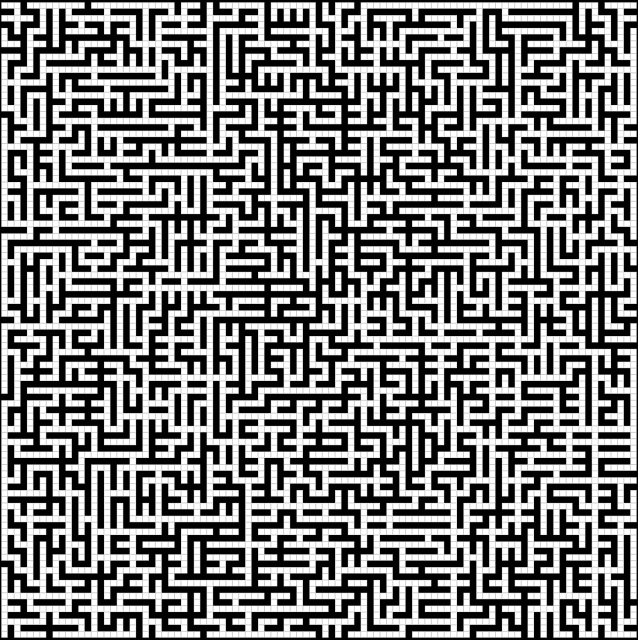
This pattern is drawn by a Shadertoy shader. Its source:

```glsl
// Dense black and white maze on a square lattice with faint grid lines.
// Every pillar (odd, odd cell) grows walls towards its neighbours; even cells
// are rooms. Broad regions are slightly sparser or denser in walls.

const float CELLS = 99.0;         // cells along each side, odd
const float FRAME = 0.2;          // dark rim around the maze, in cells
const float PATCH = 8.0;          // cells sharing a preferred wall direction
const float PATCH_PULL = 0.3;     // chance that a pillar follows its patch
const float REGION = 18.0;        // cells sharing a wall density
const float EXTRA_WALL = 0.2;     // chance of a second wall in dense regions
const float LINE_WIDTH = 0.13;    // grid line width, in cells
const vec3 WALL = vec3(0.005);
const vec3 FLOOR = vec3(1.0);
const vec3 GRID = vec3(0.78);

// Integer hash of a lattice point, 0 to 1
float hash(vec2 p, uint seed) {
    uvec2 q = uvec2(ivec2(p) + 512);
    uint h = q.x * 1597334677u ^ q.y * 3812015801u ^ seed * 2654435769u;
    h = (h ^ (h >> 16)) * 2246822519u;
    h = (h ^ (h >> 13)) * 3266489917u;
    h ^= h >> 16;
    return float(h & 65535u) / 65536.0;
}

bool inside(vec2 cell) {
    return all(greaterThanEqual(cell, vec2(0.0))) && all(lessThan(cell, vec2(CELLS)));
}

bool isDense(vec2 pillar) {
    return hash(floor(pillar / REGION), 5u) < 0.5;
}

// One of the four axis directions for a random number
vec2 compass(float r) {
    float side = fract(r * 2.0) < 0.5 ? -1.0 : 1.0;
    return r < 0.5 ? vec2(side, 0.0) : vec2(0.0, side);
}

// Direction a pillar would like to grow; pillars off the board grow nothing
vec2 wish(vec2 pillar) {
    if (!inside(pillar)) return vec2(0.0);
    bool follow = hash(pillar, 1u) < PATCH_PULL;
    return compass(follow ? hash(floor(pillar / PATCH), 2u) : hash(pillar, 3u));
}

// In dense regions one of two pillars facing each other turns aside
vec2 growth(vec2 pillar) {
    vec2 dir = wish(pillar);
    bool yields = isDense(pillar) && mod(pillar.x + pillar.y, 4.0) > 1.0;
    if (yields && wish(pillar + 2.0 * dir) == -dir) {
        float side = hash(pillar, 4u) < 0.5 ? -1.0 : 1.0;
        dir = dir.yx * side;
    }
    return dir;
}

bool growsTo(vec2 pillar, vec2 dir) {
    if (!inside(pillar)) return false;
    bool extra = isDense(pillar) && hash(pillar, 6u) < EXTRA_WALL;
    return growth(pillar) == dir || (extra && compass(hash(pillar, 7u)) == dir);
}

// Wall in a cell that lies between two pillars
bool isWalled(vec2 cell) {
    vec2 axis = 1.0 - mod(cell, 2.0);
    return !inside(cell) || growsTo(cell - axis, axis) || growsTo(cell + axis, -axis);
}

bool isSealed(vec2 room) {
    vec2 e = vec2(1.0, 0.0);
    return isWalled(room + e) && isWalled(room - e)
        && isWalled(room + e.yx) && isWalled(room - e.yx);
}

// 1 for a room or passage, 0 for a wall; sealed rooms open to the right
float isOpen(vec2 cell) {
    if (!inside(cell)) return 0.0;
    vec2 odd = mod(cell, 2.0);
    if (odd.x == odd.y) return 1.0 - odd.x;
    if (!isWalled(cell)) return 1.0;
    return odd.x > 0.5 && isSealed(cell - vec2(1.0, 0.0)) ? 1.0 : 0.0;
}

// Share of open floor in a box of the given width around p
float openCoverage(vec2 p, float width) {
    vec2 corner = floor(p + 0.5);
    vec2 t = clamp((p - corner) / width + 0.5, 0.0, 1.0);
    float low = mix(isOpen(corner - 1.0), isOpen(corner - vec2(0.0, 1.0)), t.x);
    float high = mix(isOpen(corner - vec2(1.0, 0.0)), isOpen(corner), t.x);
    return mix(low, high, t.y);
}

// Share of grid line in the same box
float gridCoverage(vec2 p, float width) {
    vec2 d = p - floor(p + 0.5);
    vec2 right = min(d + 0.5 * width, vec2(0.5 * LINE_WIDTH));
    vec2 left = max(d - 0.5 * width, vec2(-0.5 * LINE_WIDTH));
    vec2 cover = clamp((right - left) / width, 0.0, 1.0);
    return max(cover.x, cover.y);
}

void mainImage(out vec4 fragColor, in vec2 fragCoord) {
    // Square cells, centred on the canvas
    float pitch = min(iResolution.x, iResolution.y) / (CELLS + 2.0 * FRAME);
    vec2 p = (fragCoord - 0.5 * iResolution.xy) / pitch + 0.5 * CELLS;
    float pixel = min(1.0 / pitch, 1.0);

    vec3 ground = mix(FLOOR, GRID, gridCoverage(p, pixel));
    fragColor = vec4(mix(WALL, ground, openCoverage(p, pixel)), 1.0);
}
```
